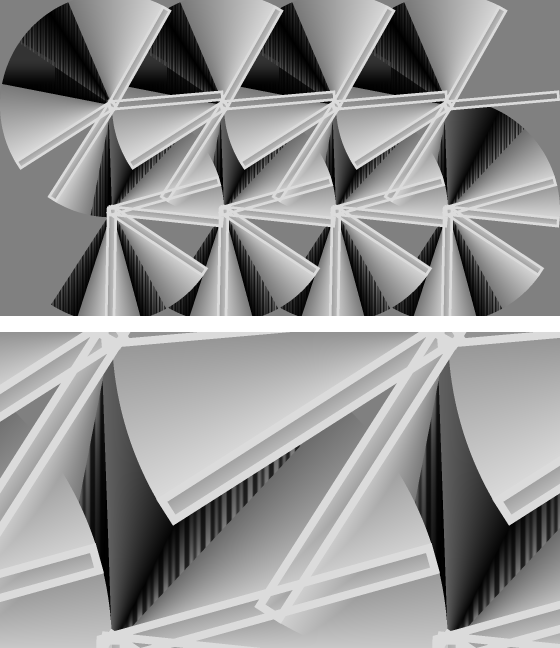
Top, the full canvas; bottom, a detail of the centre.
Reproduce this pattern procedurally as a Shadertoy shader.

```glsl
const vec2 GRID = vec2(5.0, 3.0);      // cells; fans sit on the inner corners
const float BACKGROUND = 0.5;
const float LINE_SHADE = 0.86;
const float LINE_WIDTH = 0.0085;
const float SPOKE_HALF = 0.0165;       // half width of a spoke frame
const float SPOKE_TAIL = 0.012;        // overshoot behind the pivot
const float STRIPED_BELOW = 0.37;      // darker sectors carry vertical stripes
const int SAMPLES = 3;

// Sectors: start angle, end angle, start shade, end shade
const vec4 UPPER[8] = vec4[8](
    vec4(60, 113, 0.86, 0.47),
    vec4(113, 124, 0.14, 0.0),
    vec4(124, 146, 0.0, 0.24),
    vec4(146, 169, 0.06, 0.0),
    vec4(169, 212, 0.47, 0.87),
    vec4(237, 259, 0.87, 0.48),
    vec4(259, 268, 0.3, 0.0),
    vec4(268, 273, 0.0, 0.05));
const vec4 LOWER[8] = vec4[8](
    vec4(15, 47, 0.86, 0.42),
    vec4(47, 63, 0.36, 0.02),
    vec4(63, 92, 0.02, 0.38),
    vec4(-6, 13, 0.87, 0.6),
    vec4(-33, -61, 0.87, 0.47),
    vec4(-61, -75, 0.35, 0.0),
    vec4(-75, -91, 0.47, 0.83),
    vec4(-108, -123, 0.02, 0.25));
const vec4 LOWER_TAIL = vec4(-91, -108, 0.84, 0.46);

// Spoke angles, and the side on which each frame is brighter
const vec4 UPPER_SPOKES = vec4(60.5, 5.0, 237.5, 212.5);
const vec4 UPPER_SIDES = vec4(-1, 0, -1, 1);
const vec4 LOWER_SPOKES = vec4(15.5, -6.0, -33.5, -91.0);
const vec4 LOWER_SIDES = vec4(-1, -1, 1, 1);

float stripes(float x) {
    float wave = sin(x * 700.0) + 0.7 * sin(x * 433.0 + 1.3);
    return mix(0.35, 1.35, smoothstep(-1.0, 1.0, wave));
}

// Angular gradient, or -1 outside the sector
float sectorShade(vec4 sector, float angle, float x) {
    float middle = 0.5 * (sector.x + sector.y);
    float offset = mod(angle - middle + 540.0, 360.0) - 180.0;
    float t = 0.5 + offset / (sector.y - sector.x);
    if (t < 0.0 || t > 1.0) return -1.0;
    float shade = mix(sector.z, sector.w, t);
    return max(sector.z, sector.w) < STRIPED_BELOW ? shade * stripes(x) : shade;
}

// One fan around its pivot, or -1 where it is empty
float fanShade(vec2 p, bool upper, float radius) {
    float angle = degrees(atan(p.y, p.x));
    float shade = -1.0;
    if (length(p) < radius) {
        for (int i = 0; i < 8; i++) {
            vec4 sector = upper ? UPPER[i] : LOWER[i];
            shade = max(shade, sectorShade(sector, angle, p.x));
        }
        if (!upper) shade = max(shade, sectorShade(LOWER_TAIL, angle, p.x));

        // Faint facet inside the dark upper sector
        if (upper && shade >= 0.0 && p.x < -0.18 && p.y < 0.028 - 0.6 * p.x)
            shade = max(shade, 0.2 * smoothstep(0.05, 0.15, p.y));
    }

    // Framed spokes
    vec4 spokes = radians(upper ? UPPER_SPOKES : LOWER_SPOKES);
    vec4 sides = upper ? UPPER_SIDES : LOWER_SIDES;
    bool onLine = false;
    for (int i = 0; i < 4; i++) {
        vec2 dir = vec2(cos(spokes[i]), sin(spokes[i]));
        float along = dot(p, dir);
        float across = dot(p, vec2(-dir.y, dir.x));
        float frame = max(abs(across) - SPOKE_HALF,
                          max(along - radius, -SPOKE_TAIL - along));
        if (frame > 0.0) continue;
        onLine = onLine || frame > -LINE_WIDTH;
        shade = mix(BACKGROUND, 0.68, abs(sides[i]))
              + 0.1 * sides[i] * across / SPOKE_HALF;
    }
    return onLine ? LINE_SHADE : shade;
}

// The lightest overlapping fan wins
float patternShade(vec2 p, float aspect) {
    vec2 cell = vec2(aspect, 1.0) / GRID;
    float shade = -1.0;
    for (int row = 1; row <= 2; row++)
        for (int column = 1; column <= 4; column++) {
            vec2 local = p - vec2(column, row) * cell;
            if (length(local) < cell.x + 2.0 * SPOKE_HALF)
                shade = max(shade, fanShade(local, row == 2, cell.x));
        }
    return shade < 0.0 ? BACKGROUND : shade;
}

void mainImage(out vec4 fragColor, in vec2 fragCoord) {
    // Average a subpixel grid to smooth the edges
    float total = 0.0;
    for (int j = 0; j < SAMPLES; j++)
        for (int i = 0; i < SAMPLES; i++) {
            vec2 jitter = (vec2(i, j) + 0.5) / float(SAMPLES) - 0.5;
            vec2 p = (fragCoord + jitter) / iResolution.y;
            total += patternShade(p, iResolution.x / iResolution.y);
        }
    fragColor = vec4(vec3(total / float(SAMPLES * SAMPLES)), 1.0);
}
```
